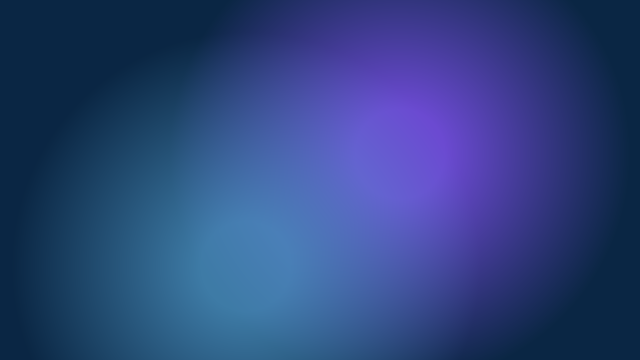
Give the GLSL for this background, as a Shadertoy shader.

```glsl
const vec3 NAVY = vec3(0.04, 0.15, 0.265);
const vec3 VIOLET = vec3(0.42, 0.29, 0.82);
const vec3 AQUA = vec3(0.32, 0.61, 0.80);

// Flat core, then an even fade to nothing at the rim
float glow(vec2 p, vec2 center, float core, float rim) {
    return clamp((rim - length(p - center)) / (rim - core), 0.0, 1.0);
}

vec3 addGlow(vec3 under, vec3 tint, float amount, float opacity) {
    return mix(under, tint, amount * opacity);
}

void mainImage(out vec4 fragColor, in vec2 fragCoord) {
    // Centered coordinates, one unit per canvas height
    vec2 p = (fragCoord - 0.5 * iResolution.xy) / iResolution.y;

    // Violet light behind, translucent aqua light in front
    float violetGlow = glow(p, vec2(0.222, 0.072), 0.125, 0.64);
    float aquaGlow = glow(p, vec2(-0.206, -0.24), 0.125, 0.65);

    vec3 color = addGlow(NAVY, VIOLET, violetGlow, 1.0);
    color = addGlow(color, AQUA, aquaGlow, 0.72);

    fragColor = vec4(color, 1.0);
}
```
